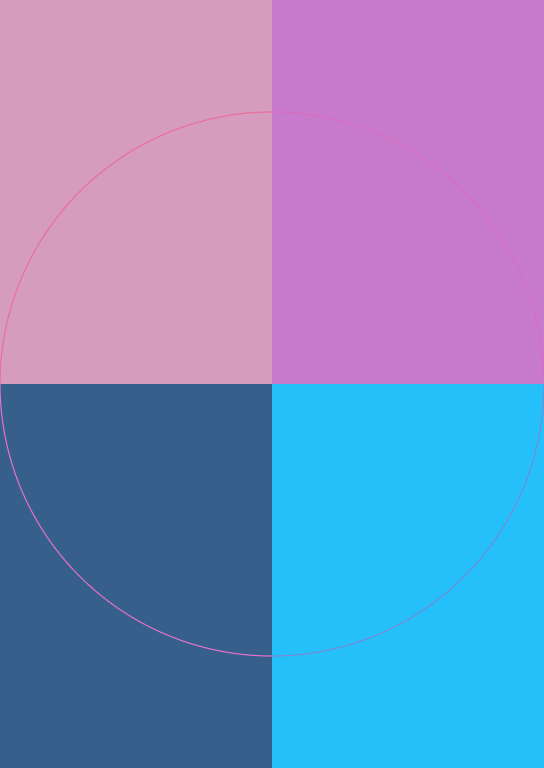
Reproduce this background procedurally as a Shadertoy shader.

```glsl
// Four flat colour panels meeting at the canvas centre, crossed by a hairline
// circle that spans the full width. Panels are blended by two edge masks, and
// the circle is a distance-based stroke whose tint changes with the panel.

#define PINK        vec3(0.835, 0.610, 0.745)
#define ORCHID      vec3(0.780, 0.480, 0.797)
#define SLATE       vec3(0.210, 0.375, 0.545)
#define SKY         vec3(0.145, 0.750, 0.978)
#define RING_PINK   vec3(0.920, 0.420, 0.600)
#define RING_ORCHID vec3(0.850, 0.420, 0.740)
#define RING_SLATE  vec3(0.930, 0.440, 0.800)
#define RING_SKY    vec3(0.480, 0.530, 0.830)
#define RING_RADIUS 0.5
#define RING_WIDTH  0.0021

// Coverage of the positive side of an edge, smoothed over one pixel
float edgeMask(float dist, float pixel) {
    return clamp(dist / pixel + 0.5, 0.0, 1.0);
}

// Coverage of a thin stroke centred on dist = 0
float strokeMask(float dist, float width, float pixel) {
    return edgeMask(dist + 0.5 * width, pixel) - edgeMask(dist - 0.5 * width, pixel);
}

// Pick one of four colours from the right and top masks
vec3 quadrantColor(vec2 side, vec3 topLeft, vec3 topRight, vec3 lowLeft, vec3 lowRight) {
    return mix(mix(lowLeft, lowRight, side.x), mix(topLeft, topRight, side.x), side.y);
}

void mainImage(out vec4 fragColor, in vec2 fragCoord) {
    // Centred coordinates in units of canvas width
    float pixel = 1.0 / iResolution.x;
    vec2 p = (fragCoord - 0.5 * iResolution.xy) * pixel;
    vec2 side = vec2(edgeMask(p.x, pixel), edgeMask(p.y, pixel));

    // Background panels
    vec3 color = quadrantColor(side, PINK, ORCHID, SLATE, SKY);

    // Hairline circle
    vec3 ringColor = quadrantColor(side, RING_PINK, RING_ORCHID, RING_SLATE, RING_SKY);
    float ring = strokeMask(length(p) - RING_RADIUS, RING_WIDTH, pixel);
    color = mix(color, ringColor, ring);

    fragColor = vec4(color, 1.0);
}
```
